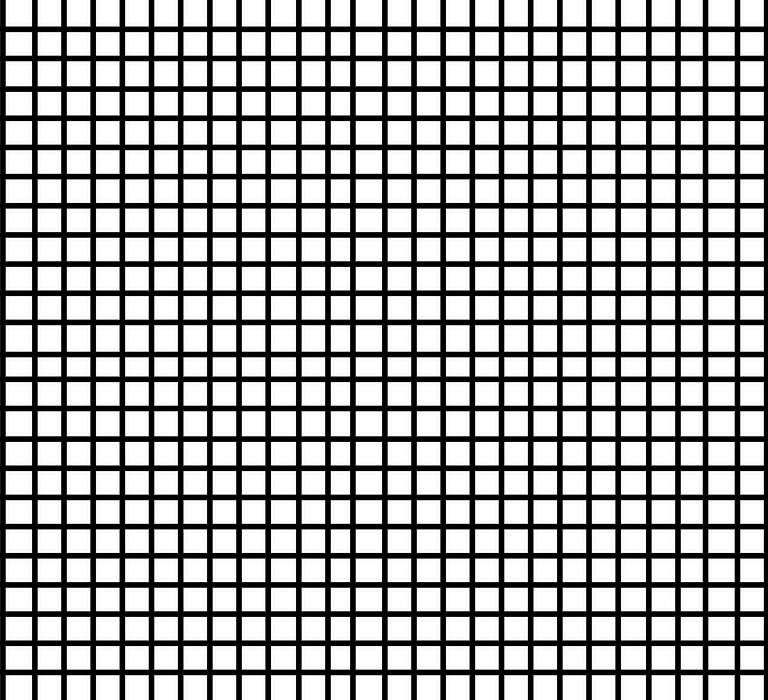
This pattern is drawn by a Shadertoy shader. Its source:

```glsl
// Black grid lines on white: 26 columns by 24 rows of near-square cells.
// Lines come from a block of twelve that repeats; the seam between blocks
// and a short run inside each block are nudged, so cell sizes vary a little.

const float ROWS = 24.0;         // one unit is one row height
const float BLOCK = 12.0;        // lines per repeating block
const float HALF_LINE = 0.096;
const vec3 PAPER = vec3(1.0);
const vec3 INK = vec3(0.0);

// Position of line i; run = (first, last, shift) inside a block
float linePosition(float i, float start, float seamShift, vec3 run) {
    float k = mod(i, BLOCK);
    float seam = seamShift * (1.0 - step(0.5, k));
    float inRun = step(run.x - 0.5, k) * step(k, run.y + 0.5);
    return i + start + seam + inRun * run.z;
}

// Distance to the nearest line with an index inside limits
float lineDistance(float u, float start, float seamShift, vec3 run, vec2 limits) {
    float nearest = 1e3;
    float base = floor(u - start + 0.5);
    for (int n = -1; n <= 1; n++) {
        float i = clamp(base + float(n), limits.x, limits.y);
        nearest = min(nearest, abs(u - linePosition(i, start, seamShift, run)));
    }
    return nearest;
}

// Soft pale band just inside the edge of a cell
float edgeHalo(float d) {
    float t = (d - HALF_LINE - 0.10) / 0.03;
    return 0.025 * exp(-t * t);
}

void mainImage(out vec4 fragColor, in vec2 fragCoord) {
    // Measure rows downwards from the top edge
    vec2 p = vec2(fragCoord.x, iResolution.y - fragCoord.y) * ROWS / iResolution.y;
    float pixel = ROWS / iResolution.y;

    // The narrow third block of columns sits slightly to the right
    float column = p.x - 0.09 * step(23.6, p.x);

    float dx = lineDistance(column, 0.195, -0.095, vec3(10.0, 11.0, 0.05), vec2(0.0, 27.0));
    float dy = lineDistance(p.y, 0.055, 0.10, vec3(1.0, 2.0, -0.05), vec2(1.0, 23.0));

    // Union of both line sets, with smoothed edges
    float d = min(dx, dy) - HALF_LINE;
    float cell = smoothstep(-0.65 * pixel, 0.65 * pixel, d);

    vec3 paper = PAPER - max(edgeHalo(dx), edgeHalo(dy));
    fragColor = vec4(mix(INK, paper, cell), 1.0);
}
```
